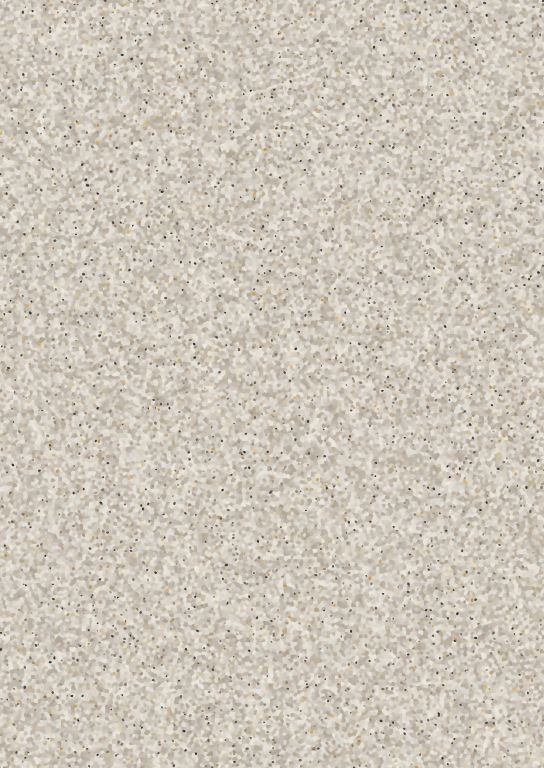
Give the GLSL for this texture, as a Shadertoy shader.

```glsl
// Fine pale sandstone: packed beige grains with scattered dark, brown and golden specks.

#define GRAIN_ROWS 225.0    // grains along the canvas height
#define GRAIN_CRISP 8.0     // sharpness of grain borders
#define GRAIN_DARK vec3(0.695, 0.650, 0.595)
#define GRAIN_PALE vec3(0.912, 0.894, 0.860)
#define MOTTLE 0.013        // strength of the cloudy shading
#define BLACK_SHARE 0.13    // share of cells holding each kind of speck
#define BROWN_SHARE 0.22
#define GOLD_SHARE 0.09
#define SPECK_RADIUS 0.0019 // in canvas heights

vec3 hash3(vec2 cell, float seed) {
    vec3 q = fract(vec3(cell.xyx + seed * 17.3) * vec3(0.1031, 0.1030, 0.0973));
    q += dot(q, q.yxz + 33.33);
    return fract((q.xxy + q.yzz) * q.zyx);
}

// Cellular noise: blends the colours of the nearest grains.
vec3 grains(vec2 p) {
    vec2 g = p * GRAIN_ROWS, base = floor(g);
    vec3 sum = vec3(0.0);
    float total = 0.0;
    for (int y = -1; y <= 1; y++)
    for (int x = -1; x <= 1; x++) {
        vec2 cell = base + vec2(x, y);
        vec2 toGrain = cell + hash3(cell, 1.0).xy - g;
        vec3 pick = hash3(cell, 2.0);
        vec3 color = mix(GRAIN_DARK, GRAIN_PALE, pow(pick.x, 0.75));
        color += (pick.y - 0.5) * vec3(0.022, 0.0, -0.026);
        color -= step(0.95, pick.z) * vec3(0.0, 0.015, 0.06);
        float weight = exp(-GRAIN_CRISP * dot(toGrain, toGrain));
        sum += color * weight;
        total += weight;
    }
    return sum / total;
}

// Layered, turned sines for the soft cloudy shading.
float mottle(vec2 p) {
    vec2 q = p * 55.0;
    float sum = 0.0, gain = 1.0;
    for (int i = 0; i < 5; i++) {
        q = mat2(0.8, 0.6, -0.6, 0.8) * q * 1.37 + 2.1;
        q += 0.9 * sin(q.yx * 0.63);
        sum += gain * sin(q.x) * sin(q.y);
        gain *= 0.85;
    }
    return sum;
}

// Scatters slightly oval specks, each fading between two tints.
vec3 addSpecks(vec3 color, vec2 p, float rows, float share, float radius,
               vec3 deep, vec3 light, float seed) {
    vec2 g = p * rows, base = floor(g);
    float soft = max(0.0009, 0.6 / iResolution.y);
    for (int y = -1; y <= 1; y++)
    for (int x = -1; x <= 1; x++) {
        vec2 cell = base + vec2(x, y);
        vec3 place = hash3(cell, seed), look = hash3(cell, seed + 1.0);
        vec2 d = (cell + place.xy - g) / rows;
        float angle = 6.2832 * look.x;
        vec2 axis = vec2(cos(angle), sin(angle));
        d = vec2(dot(d, axis), 1.3 * dot(d, vec2(-axis.y, axis.x)));
        float size = radius * mix(0.65, 1.2, look.y);
        float cover = 1.0 - smoothstep(size - soft, size + soft, length(d));
        cover *= step(place.z, share);
        color = mix(color, mix(deep, light, look.z), cover * 0.9);
    }
    return color;
}

void mainImage(out vec4 fragColor, in vec2 fragCoord) {
    vec2 p = fragCoord / iResolution.y;

    vec3 color = grains(p) + MOTTLE * mottle(p);

    color = addSpecks(color, p, 95.0, BROWN_SHARE, SPECK_RADIUS,
                      vec3(0.50, 0.44, 0.38), vec3(0.68, 0.62, 0.56), 3.0);
    color = addSpecks(color, p, 57.0, GOLD_SHARE, SPECK_RADIUS * 1.15,
                      vec3(0.74, 0.56, 0.28), vec3(0.90, 0.78, 0.48), 5.0);
    color = addSpecks(color, p, 100.0, BLACK_SHARE, SPECK_RADIUS * 0.9,
                      vec3(0.15, 0.14, 0.14), vec3(0.46, 0.42, 0.38), 7.0);

    fragColor = vec4(clamp(color, 0.0, 1.0), 1.0);
}
```
